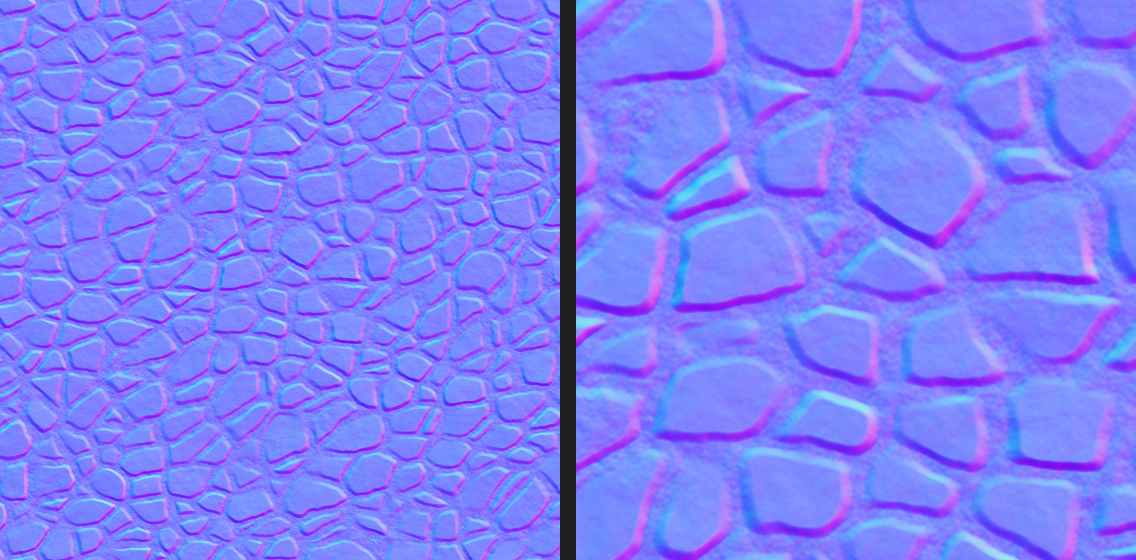
Left, the full canvas; right, a detail of the centre.
A WebGL 1 fragment shader for this texture map:

```glsl
precision highp float;

uniform vec2 u_resolution;

#define GRID vec2(16.0, 20.5)   // stones across and up
#define SIZE_SPREAD 0.62        // difference between large and small stones
#define JITTER 0.88             // scatter of the stone centres
#define CORNER 22.0             // higher gives sharper corners
#define GAP 0.03                // narrowest joint, in cells
#define BEVEL 0.135             // width of the stone edge, in cells
#define RELIEF 0.0037           // height of the stones
#define GRAIN 0.050             // roughness of the faces
#define LEAN vec2(0.025, -0.07) // common tilt of the faces
#define SLOPE_GAIN vec2(0.8, 1.0)
#define TAP 0.0014              // step for measuring slopes

vec2 hash2(vec2 p) {
  vec3 a = fract(p.xyx * vec3(0.1031, 0.1030, 0.0973));
  a += dot(a, a.yzx + 33.33);
  return fract((a.xx + a.yz) * a.zy);
}

float cornerGradient(vec2 cell, vec2 f, vec2 corner) {
  return dot(hash2(cell + corner + 71.0) * 2.0 - 1.0, f - corner);
}

float gradientNoise(vec2 p) {
  vec2 i = floor(p), f = p - i;
  vec2 u = f * f * f * (f * (f * 6.0 - 15.0) + 10.0);
  vec2 e = vec2(0.0, 1.0);
  return mix(mix(cornerGradient(i, f, e.xx), cornerGradient(i, f, e.yx), u.x),
             mix(cornerGradient(i, f, e.xy), cornerGradient(i, f, e.yy), u.x), u.y);
}

vec2 noise2(vec2 p) {
  return vec2(gradientNoise(p), gradientNoise(p + vec2(37.2, 91.7)));
}

// Octaves of equal steepness
float grain(vec2 p) {
  float sum = 0.0, freq = 36.0;
  for (int i = 0; i < 4; i++) {
    sum += gradientNoise(p * freq + 13.7 * float(i)) / freq;
    freq *= 2.03;
  }
  return sum;
}

// Centre in xy, size weight in z
vec3 stoneSite(vec2 cell) {
  float size = hash2(cell + 157.0).x;
  return vec3(cell + 0.5 + JITTER * (hash2(cell) - 0.5), SIZE_SPREAD * size * size);
}

float wallHeight(vec2 p) {
  // Slanted, wavering courses and uneven outlines
  vec2 bent = p + vec2(0.0, -0.14 * p.x) + 0.065 * noise2(p * 3.1 + 5.0)
            + 0.008 * noise2(p * 24.0) + 0.0022 * noise2(p * 75.0);
  vec2 q = (bent + 3.0) * GRID;
  vec2 home = floor(q);

  // Owning stone by weighted distance
  float nearest = 1e3;
  vec2 own = vec2(0.0), ownCell = home;
  for (int y = -2; y <= 2; y++) {
    for (int x = -2; x <= 2; x++) {
      vec2 cell = home + vec2(float(x), float(y));
      vec3 site = stoneSite(cell);
      vec2 r = site.xy - q;
      float power = dot(r, r) - site.z;
      if (power < nearest) {
        nearest = power;
        own = r;
        ownCell = cell;
      }
    }
  }

  // Distance to the joints, blended to round the corners
  float blend = 1e-9;
  for (int y = -2; y <= 2; y++) {
    for (int x = -2; x <= 2; x++) {
      vec3 site = stoneSite(home + vec2(float(x), float(y)));
      vec2 r = site.xy - q;
      float span = length(r - own);
      if (span > 0.001) {
        float d = (dot(r, r) - site.z - nearest) / (2.0 * span);
        blend += exp(-CORNER * d);
      }
    }
  }
  float edge = -log(blend) / CORNER;

  // Bevelled, tilted face
  vec2 trait = hash2(ownCell + 311.0);
  vec2 tilt = LEAN + 0.13 * (hash2(ownCell + 523.0) - 0.5);
  float gap = GAP + 0.07 * trait.x * trait.x + 0.12 * max(gradientNoise(p * 7.0), 0.0);
  float face = smoothstep(gap, gap + BEVEL, edge);
  float dome = 1.0 - exp(-4.0 * max(edge - gap, 0.0));
  float stone = RELIEF * mix(0.5, 1.05, sqrt(trait.y)) * (face + 0.3 * dome);
  stone += face * dot(tilt, -own / GRID);

  // Grain, coarser in the joints and in worn patches
  float worn = smoothstep(0.0, 0.45, gradientNoise(p * 11.0 + 40.0));
  float roughness = GRAIN * (0.75 + 0.8 * worn + 1.1 * (1.0 - face));
  return stone + roughness * grain(p);
}

void main() {
  vec2 p = gl_FragCoord.xy / u_resolution.y;

  // Surface slope
  float h = wallHeight(p);
  vec2 slope = vec2(wallHeight(p + vec2(TAP, 0.0)) - h,
                    wallHeight(p + vec2(0.0, TAP)) - h) / TAP;

  // Encode the normal, with blue kept nearly full
  vec3 normal = normalize(vec3(-slope * SLOPE_GAIN, 1.0));
  vec3 encoded = 0.5 + 0.5 * normal;
  encoded.b = mix(0.995, encoded.b, 0.25);
  gl_FragColor = vec4(encoded, 1.0);
}
```
